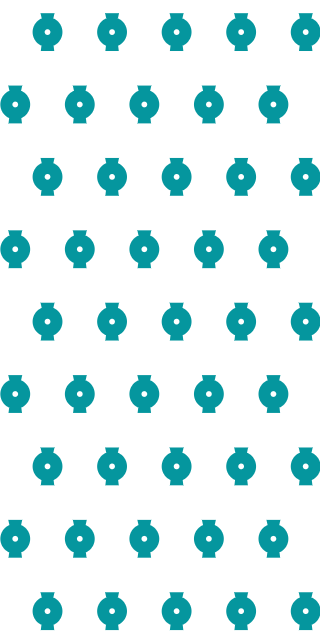
Reproduce this pattern procedurally as a WebGL 1 fragment shader.

```glsl
precision highp float;
uniform vec2 u_resolution;

// Lengths are fractions of the canvas width
#define PITCH vec2(0.2017, 0.2262)
#define FIRST_CENTRE vec2(0.1485, 0.1003)
#define DISC_RADIUS 0.0466
#define HOLE_RADIUS 0.0089
#define TAB_REACH 0.0591
#define TAB_HALF_WIDTH vec2(0.0218, 0.0210)
#define TAB_FLARE vec2(0.22, 0.12)
#define INK vec3(0.02, 0.59, 0.62)
#define PAPER vec3(1.0)

// Tab rising from the centre, widening towards its flat end
float tabDistance(vec2 p, float halfWidth, float flare) {
  float side = abs(p.x) - halfWidth + flare * (TAB_REACH - p.y);
  side *= inversesqrt(1.0 + flare * flare);
  return max(max(side, p.y - TAB_REACH), -p.y);
}

// Pierced disc with a flared tab above and below
float motifDistance(vec2 p) {
  float r = length(p);
  float upper = tabDistance(p, TAB_HALF_WIDTH.x, TAB_FLARE.x);
  float lower = tabDistance(vec2(p.x, -p.y), TAB_HALF_WIDTH.y, TAB_FLARE.y);
  float body = min(r - DISC_RADIUS, min(upper, lower));
  return max(body, HOLE_RADIUS - r);
}

// Position relative to the nearest centre, alternate rows shifted by half
vec2 staggeredCell(vec2 p) {
  vec2 grid = (p - FIRST_CENTRE) / PITCH;
  float row = floor(grid.y + 0.5);
  grid.x += 0.5 * mod(row, 2.0);
  return (fract(grid + 0.5) - 0.5) * PITCH;
}

void main() {
  // Measure down from the top edge
  vec2 p = vec2(gl_FragCoord.x, u_resolution.y - gl_FragCoord.y) / u_resolution.x;
  vec2 cell = staggeredCell(p);
  float d = motifDistance(vec2(cell.x, -cell.y));

  // One pixel of edge smoothing
  float coverage = clamp(0.5 - d * u_resolution.x, 0.0, 1.0);
  gl_FragColor = vec4(mix(PAPER, INK, coverage), 1.0);
}
```
